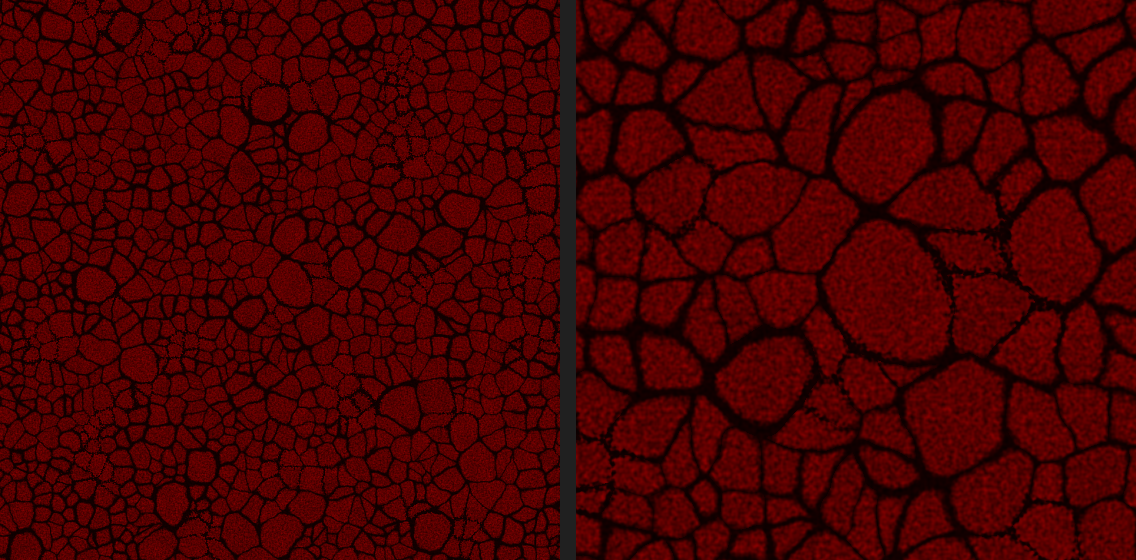
Left, the full canvas; right, a detail of the centre.
Reproduce this texture procedurally as a Shadertoy shader.

```glsl
// Packed dark red gravel: angular stones of mixed size with black gaps and fine grain.

const float CELLS = 15.0;       // coarse cells across the canvas
const int MAX_SITES = 81;       // 3x3 cells, each split into at most 3x3 stones
const float GAP_RED = 0.065;
const float STONE_RED = 0.35;

// Integer hash: three values in 0..1 for a lattice point and a seed
vec3 hash3(ivec2 cell, int seed) {
    uvec3 v = uvec3(ivec3(cell, seed) + 4096);
    v = v * 1664525u + 1013904223u;
    v.x += v.y * v.z; v.y += v.z * v.x; v.z += v.x * v.y;
    v ^= v >> 16u;
    v.x += v.y * v.z; v.y += v.z * v.x; v.z += v.x * v.y;
    return vec3(v >> 8u) / 16777216.0;
}

float cornerSlope(ivec2 corner, vec2 offset, int seed) {
    return dot(hash3(corner, seed).xy * 2.0 - 1.0, offset);
}

float gradientNoise(vec2 p, int seed) {
    ivec2 i = ivec2(floor(p));
    vec2 f = fract(p);
    vec2 u = f * f * f * (f * (f * 6.0 - 15.0) + 10.0);
    float low = mix(cornerSlope(i, f, seed),
                    cornerSlope(i + ivec2(1, 0), f - vec2(1, 0), seed), u.x);
    float high = mix(cornerSlope(i + ivec2(0, 1), f - vec2(0, 1), seed),
                     cornerSlope(i + ivec2(1, 1), f - vec2(1, 1), seed), u.x);
    return mix(low, high, u.y);
}

vec2 noiseOffset(vec2 p, int seed) {
    return vec2(gradientNoise(p, seed), gradientNoise(p, seed + 1));
}

// Number of stones along each side of a coarse cell, 1 to 3
ivec2 cellSplit(ivec2 cell) {
    vec3 h = hash3(cell, 3);
    return 1 + ivec2(h.z * 2.0 + h.xy * 0.99);
}

// Stone centre in xy, radius in z
vec3 stoneSite(ivec2 cell, ivec2 split, ivec2 part) {
    vec3 h = hash3(cell * 3 + part, 11);
    vec2 size = 1.0 / vec2(split);
    vec2 centre = vec2(cell) + (vec2(part) + mix(vec2(0.12), vec2(0.88), h.xy)) * size;
    return vec3(centre, min(size.x, size.y) * mix(0.36, 0.54, h.z));
}

float powerDistance(vec2 p, vec3 site) {
    vec2 d = p - site.xy;
    return dot(d, d) - site.z * site.z;
}

// Rounded distance to the edge of the stone in x, its random value in y
vec2 stoneField(vec2 p) {
    vec3 sites[MAX_SITES];
    int count = 0;
    int owner = 0;
    float nearest = 1e5;
    ivec2 home = ivec2(floor(p));

    // Gather the stones around and find the one that owns this point
    for (int k = 0; k < 9; k++) {
        ivec2 cell = home + ivec2(k % 3, k / 3) - 1;
        ivec2 split = cellSplit(cell);
        for (int s = 0; s < split.x * split.y; s++) {
            vec3 site = stoneSite(cell, split, ivec2(s % split.x, s / split.x));
            float d = powerDistance(p, site);
            if (d < nearest) {
                nearest = d;
                owner = count;
            }
            sites[count] = site;
            count++;
        }
    }

    // Blend the distances to all shared borders so that corners turn round
    vec3 own = sites[owner];
    float sharpness = 8.0 / own.z;
    float sum = 1e-9;
    for (int i = 0; i < count; i++) {
        if (i == owner) continue;
        float spacing = max(length(sites[i].xy - own.xy), 0.01);
        float border = (powerDistance(p, sites[i]) - nearest) / (2.0 * spacing);
        sum += exp(-sharpness * border);
    }
    float random = hash3(ivec2(own.xy * 997.0), 17).x;
    return vec2(-log(sum) / sharpness, random);
}

void mainImage(out vec4 fragColor, in vec2 fragCoord) {
    vec2 uv = fragCoord / iResolution.y;

    // Uneven outlines
    vec2 bent = uv + 0.014 * noiseOffset(uv * 21.0, 21) + 0.004 * noiseOffset(uv * 75.0, 31);
    vec2 stone = stoneField(bent * CELLS);

    // Fine speckle, and patches where rubble roughens the edges
    float grain = 0.22 * gradientNoise(uv * 391.0, 41) + 0.18 * gradientNoise(uv * 233.0, 43);
    float rubble = smoothstep(0.05, 0.35, gradientNoise(uv * 9.0, 47));
    float edge = stone.x + grain * mix(0.04, 0.3, rubble);

    // Each stone is inset by its own amount
    float inset = mix(0.012, 0.05, stone.y * stone.y);
    float body = smoothstep(inset - 0.028, inset + 0.03, edge);

    // Shade in pure red
    float tone = STONE_RED + 0.03 * (fract(stone.y * 7.3) - 0.5);
    tone += 0.06 * gradientNoise(uv * 35.0, 53);
    float red = mix(GAP_RED, tone, body) + grain * mix(0.2, 1.0, body);
    fragColor = vec4(max(red, 0.0), 0.0, 0.0, 1.0);
}
```
